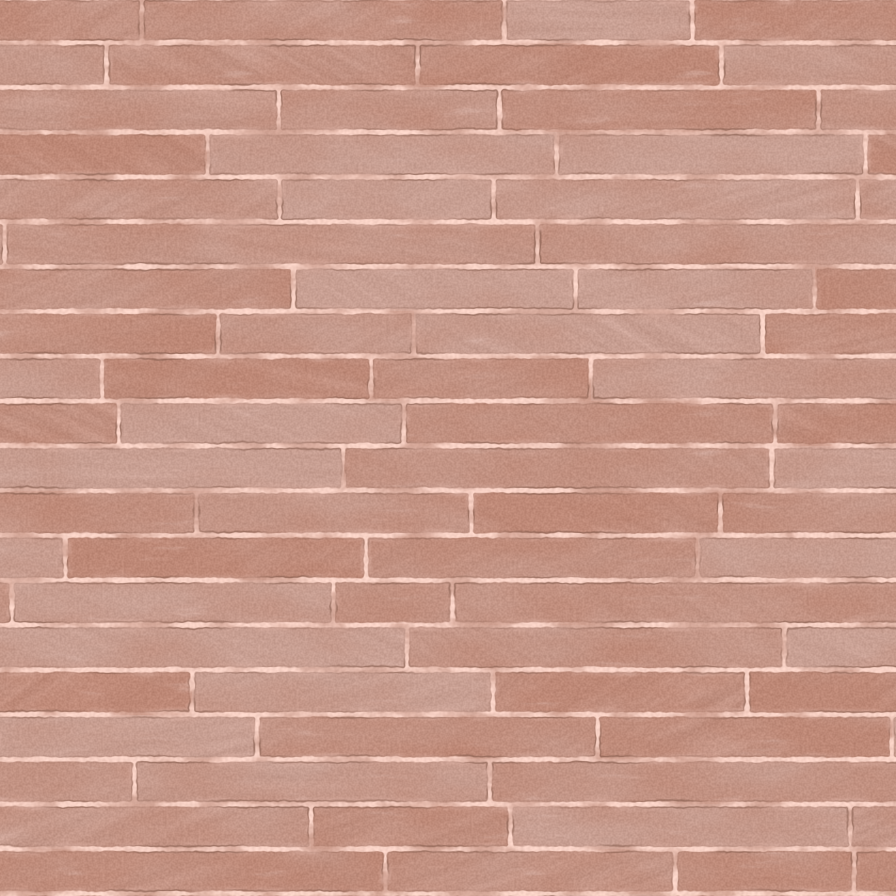
Give the GLSL for this texture, as a WebGL 2 fragment shader.

```glsl
#version 300 es
precision highp float;

uniform vec2 u_resolution;
out vec4 fragColor;

float hash(vec2 p) {
  vec3 q = fract(p.xyx * vec3(0.1031, 0.1030, 0.0973));
  q += dot(q, q.yzx + 33.33);
  return fract((q.x + q.y) * q.z);
}

float cornerSlope(vec2 cell, vec2 offset) {
  float angle = 6.2832 * hash(cell);
  return dot(vec2(cos(angle), sin(angle)), offset);
}

// Gradient noise, roughly -0.7 to 0.7
float noise(vec2 p) {
  vec2 i = floor(p), f = fract(p);
  vec2 s = f * f * f * (f * (f * 6.0 - 15.0) + 10.0);
  vec2 e = vec2(1.0, 0.0);
  float low = mix(cornerSlope(i, f), cornerSlope(i + e, f - e), s.x);
  float high = mix(cornerSlope(i + e.yx, f - e.yx), cornerSlope(i + 1.0, f - 1.0), s.x);
  return mix(low, high, s.y);
}

float fbm(vec2 p) {
  float sum = 0.0, gain = 0.6;
  for (int i = 0; i < 4; i++) {
    sum += gain * noise(p);
    p = p * 2.03 + 17.3;
    gain *= 0.5;
  }
  return sum;
}

float roundedBox(vec2 p, vec2 halfSize, float radius) {
  vec2 q = abs(p) - halfSize + radius;
  return length(max(q, 0.0)) + min(max(q.x, q.y), 0.0) - radius;
}

// Distance to the stone edge in x, stone seed in yz
vec3 stoneAt(vec2 uv) {
  float course = (1.0 - uv.y) * 20.0 + 0.05;
  float row = mod(floor(course), 20.0);

  // Each course wraps around with two or three stones
  float x = fract(uv.x - row * 0.382 - 0.2 * hash(vec2(row, 4.0)));
  float pick = hash(vec2(row, 11.0));
  bool three = hash(vec2(row, 23.0)) < 0.6;
  float cutA = three ? mix(0.28, 0.42, pick) : mix(0.36, 0.64, pick);
  float cutB = three ? cutA + mix(0.07, 0.36, sqrt(hash(vec2(row, 37.0)))) : 1.0;
  float index = step(cutA, x) + step(cutB, x);
  float left = index < 0.5 ? 0.0 : (index < 1.5 ? cutA : cutB);
  float right = index < 0.5 ? cutA : (index < 1.5 ? cutB : 1.0);

  vec2 local = vec2(x - 0.5 * (left + right), (fract(course) - 0.5) / 20.0);
  vec2 halfSize = vec2(0.5 * (right - left), 0.025) - vec2(0.0019, 0.0023);
  return vec3(roundedBox(local, halfSize, 0.003), index + 5.0, row + 51.0);
}

vec3 stoneColor(vec2 uv, vec2 seed) {
  float tone = hash(seed);
  float cloud = fbm(uv * vec2(7.0, 16.0) + seed * 3.7);
  vec3 color = mix(vec3(0.745, 0.535, 0.465), vec3(0.785, 0.625, 0.575),
                   clamp(tone + cloud * 0.9, 0.0, 1.0));

  // Slanted bedding, different in each stone
  float angle = mix(-0.65, 0.65, hash(seed + 7.0));
  vec2 along = vec2(cos(angle), sin(angle));
  vec2 bed = vec2(dot(uv, along), dot(uv, vec2(-along.y, along.x)));
  float streak = fbm(bed * vec2(5.0, 85.0) + seed * 5.1);
  float strength = mix(0.02, 0.10, hash(seed + 19.0)) * smoothstep(-0.4, 0.4, cloud + 0.1);
  color += streak * strength * vec3(0.9, 1.0, 1.05);

  // Pale chalky smears and sandy grain
  float smear = fbm(uv * vec2(9.0, 55.0) + seed * 2.3);
  color = mix(color, vec3(0.86, 0.72, 0.68), 0.55 * smoothstep(0.22, 0.6, smear));
  color += 0.035 * noise(uv * 230.0) + 0.05 * noise(uv * 420.0 + 9.0);
  return color;
}

void main() {
  vec2 uv = gl_FragCoord.xy / u_resolution;
  float pixel = 1.0 / min(u_resolution.x, u_resolution.y);

  vec3 stone = stoneAt(uv);
  float edge = stone.x + 0.0016 * noise(uv * vec2(35.0, 60.0)) + 0.0013 * noise(uv * 150.0);
  vec3 color = stoneColor(uv, stone.yz);

  // Worn pale lip along the stone edges
  float wear = fbm(uv * vec2(18.0, 50.0) + 40.0);
  float lip = smoothstep(-0.007, 0.0, edge) * smoothstep(-0.15, 0.4, wear);
  color = mix(color, vec3(0.89, 0.72, 0.67), 0.6 * lip);

  // Thin broken shadow where stone meets mortar
  float crease = 1.0 - smoothstep(0.0, 0.0012 + pixel, abs(edge + 0.001));
  float broken = smoothstep(-0.1, 0.35, noise(uv * vec2(14.0, 45.0) + 71.0));
  color = mix(color, vec3(0.52, 0.36, 0.30), crease * (0.12 + 0.5 * broken));

  // Mortar, bright in places and faded in others
  float patches = fbm(uv * vec2(16.0, 30.0) + 90.0);
  vec3 mortar = mix(vec3(0.86, 0.68, 0.62), vec3(0.98, 0.83, 0.78),
                    smoothstep(-0.3, 0.2, patches));
  mortar += 0.06 * noise(uv * 260.0);
  float joint = smoothstep(-pixel, pixel, edge + 0.0003);
  color = mix(color, mortar, joint * mix(0.5, 1.0, smoothstep(-0.35, 0.1, patches)));

  fragColor = vec4(clamp(color, 0.0, 1.0), 1.0);
}
```
